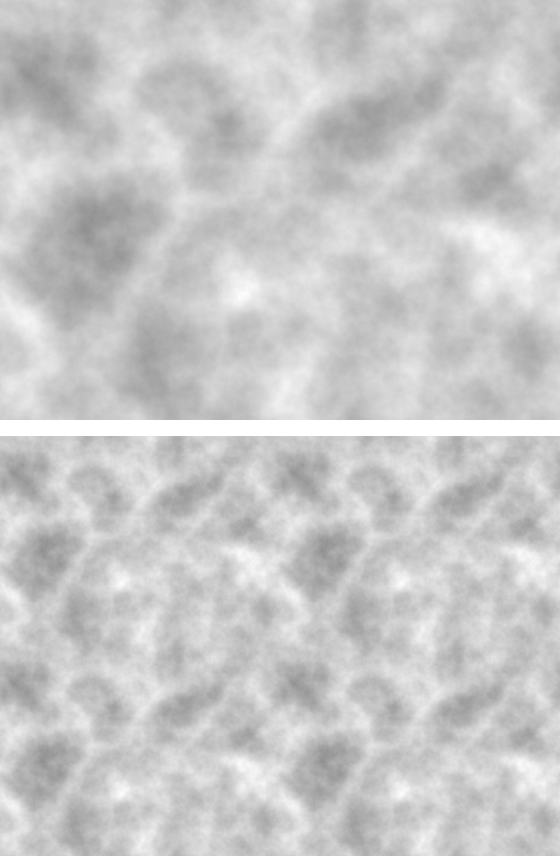
Top: one tile. Bottom: repeated 2 by 2.
Reproduce this texture procedurally as a Shadertoy shader.

```glsl
const float TAU = 6.2831853;
const vec2 BASE_CELLS = vec2(4.0, 3.0);
const int OCTAVES = 7;
const float PERSISTENCE = 0.52;
const float CLOUD_LIGHT = 0.871;
const float CLOUD_DEPTH = 0.355;

// Integer hash of a lattice point, from 0 to 1
float hash(vec2 cell, int seed) {
    uvec2 q = uvec2(cell);
    uint h = q.x * 1597u + q.y * 51749u + uint(seed) * 7919u + 101u;
    h = (h ^ (h >> 15)) * 73244475u;
    h = (h ^ (h >> 13)) * 73244475u;
    h ^= h >> 16;
    return float(h & 65535u) / 65536.0;
}

// Slope contribution of one lattice corner, wrapped at the period
float corner(vec2 cell, vec2 offset, vec2 period, int seed) {
    float angle = TAU * hash(mod(cell, period), seed);
    return dot(vec2(cos(angle), sin(angle)), offset);
}

// Tiling gradient noise
float gradientNoise(vec2 p, vec2 period, int seed) {
    vec2 cell = floor(p);
    vec2 f = p - cell;
    vec2 w = f * f * f * (f * (f * 6.0 - 15.0) + 10.0);
    vec2 right = vec2(1.0, 0.0);
    vec2 up = vec2(0.0, 1.0);
    float low = mix(corner(cell, f, period, seed),
                    corner(cell + right, f - right, period, seed), w.x);
    float high = mix(corner(cell + up, f - up, period, seed),
                     corner(cell + 1.0, f - 1.0, period, seed), w.x);
    return mix(low, high, w.y);
}

// Absolute value with a slightly rounded crease
float softAbs(float x, float rounding) {
    return sqrt(x * x + rounding * rounding) - rounding;
}

// Broad octaves are mostly folded into creases, fine ones stay smooth
float cloudDensity(vec2 uv, vec2 cells) {
    float sum = 0.0;
    float amplitude = 1.0;
    float fold = 0.92;
    for (int i = 0; i < OCTAVES; i++) {
        vec2 shift = fract(float(i) * vec2(0.618, 0.382));
        vec2 p = uv * cells + shift;
        float creased = softAbs(gradientNoise(p, cells, i), 0.012);
        float smoothed = gradientNoise(p + 0.5, cells, i + OCTAVES);
        sum += amplitude * (fold * creased + sqrt(1.0 - fold * fold) * smoothed);
        cells *= 2.0;
        amplitude *= PERSISTENCE;
        fold *= 0.75;
    }
    return sum;
}

void mainImage(out vec4 fragColor, in vec2 fragCoord) {
    vec2 uv = fragCoord / iResolution.xy;
    float gray = CLOUD_LIGHT - CLOUD_DEPTH * cloudDensity(uv, BASE_CELLS);
    fragColor = vec4(vec3(clamp(gray, 0.0, 1.0)), 1.0);
}
```
